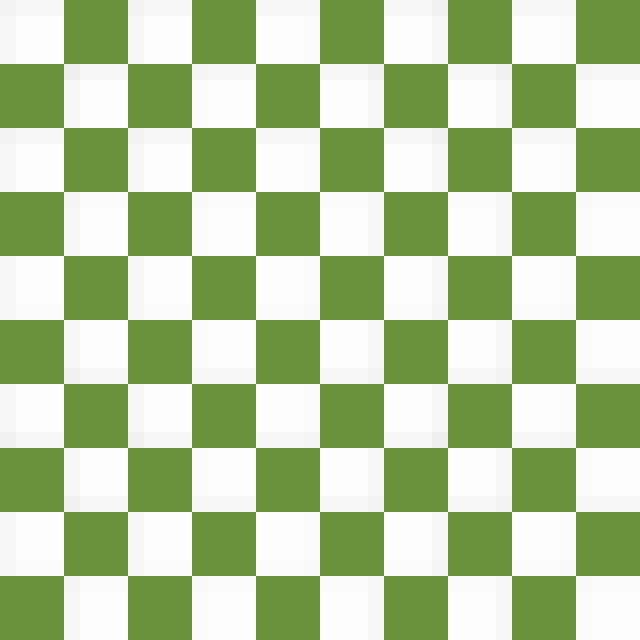
Give the GLSL for this pattern, as a three.js fragment shader.

```glsl
varying vec2 vUv;

const float CELLS = 10.0;        // squares per side, five repeats each way
const float BAND_WIDTH = 0.25;   // faint band, as a share of a square
const float BAND_DEPTH = 0.03;
const float TAU = 6.2831853;
const vec3 GREEN = vec3(0.41, 0.57, 0.24);
const vec3 WHITE = vec3(0.998);

// Signed distance to the nearest grid line, positive in even squares
vec2 signedEdge(vec2 p) {
  return abs(mod(p - 0.5, 2.0) - 1.0) - 0.5;
}

// Smoothed checkerboard: 1 in even squares, 0 in odd ones
float checker(vec2 p, vec2 pixel) {
  vec2 side = clamp(2.0 * signedEdge(p) / pixel, -1.0, 1.0);
  return 0.5 + 0.5 * side.x * side.y;
}

// Faint band along one side of a square; its side and strength drift
// around the canvas with a whole period, so it wraps
float edgeBand(float coord, float shift, float count, float pixel) {
  float drift = sin(TAU * (floor(coord) + shift) / count);
  float inner = fract(coord);
  float fromSide = drift > 0.0 ? inner : 1.0 - inner;
  float band = 1.0 - smoothstep(-0.5, 0.5, (fromSide - BAND_WIDTH) / pixel);
  return band * abs(drift);
}

void main() {
  vec2 p = vUv * CELLS;
  vec2 pixel = max(fwidth(p), vec2(1e-5));

  // White squares with slight shading near their sides
  float shade = edgeBand(p.x, 1.5, CELLS, pixel.x)
              + edgeBand(p.y, -0.5, CELLS, pixel.y);
  vec3 pale = WHITE - BAND_DEPTH * shade;

  gl_FragColor = vec4(mix(pale, GREEN, checker(p, pixel)), 1.0);
}
```
